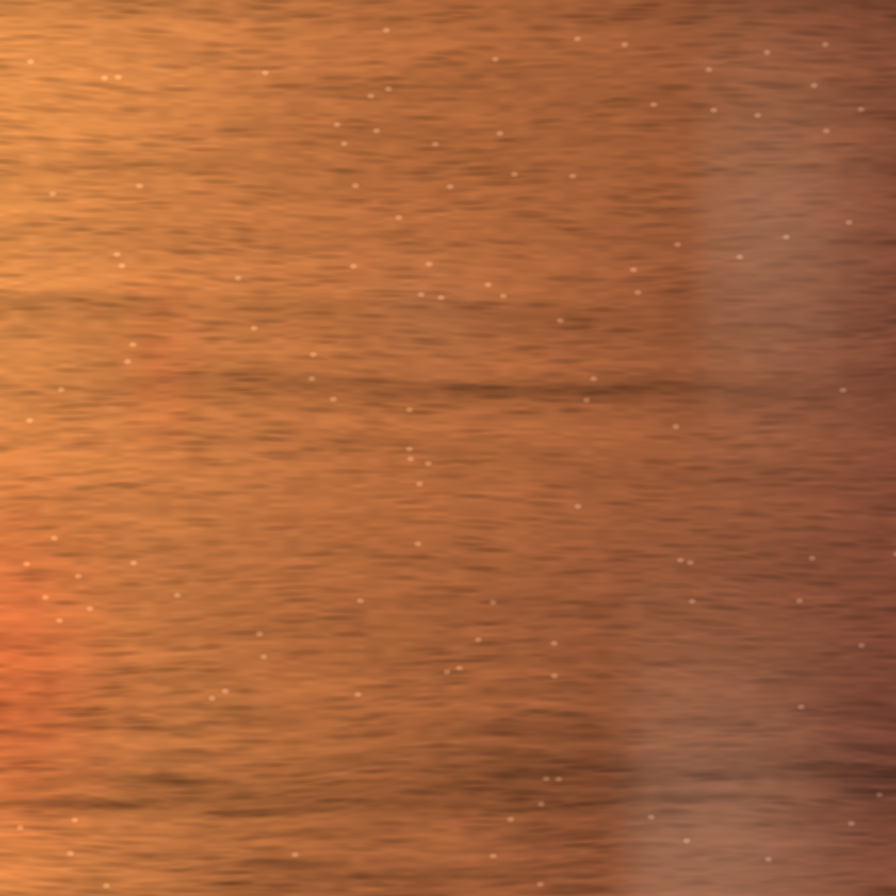
Give the GLSL for this texture, as a WebGL 1 fragment shader.

```glsl
precision highp float;
// Polished reddish-brown wood with horizontal grain under uneven light.
// A diagonal colour ramp is modulated by stretched noise streaks, cellular
// pores and dark growth bands, then veiled by soft, pale reflections.

uniform vec2 u_resolution;

const vec3 HONEY = vec3(0.90, 0.57, 0.30);
const vec3 AMBER = vec3(0.70, 0.41, 0.23);
const vec3 UMBER = vec3(0.53, 0.30, 0.20);
const vec3 HAZE = vec3(0.66, 0.47, 0.37);
const vec3 EMBER = vec3(0.88, 0.40, 0.22);
const vec3 PLUM = vec3(0.42, 0.22, 0.19);

float hash(vec2 p) {
  vec3 q = fract(vec3(p.xyx) * 0.1031);
  q += dot(q, q.yzx + 33.33);
  return fract((q.x + q.y) * q.z);
}

// Smooth value noise, centred on zero
float noise(vec2 p) {
  vec2 cell = floor(p);
  vec2 f = fract(p);
  f = f * f * (3.0 - 2.0 * f);
  float low = mix(hash(cell), hash(cell + vec2(1.0, 0.0)), f.x);
  float high = mix(hash(cell + vec2(0.0, 1.0)), hash(cell + 1.0), f.x);
  return 2.0 * mix(low, high, f.y) - 1.0;
}

// Layered streaks that get finer and shorter with each octave
float streaks(vec2 p, vec2 scale) {
  float sum = 0.0;
  float weight = 0.5;
  for (int i = 0; i < 4; i++) {
    sum += weight * noise(p * scale + float(i) * 17.3);
    scale *= vec2(2.3, 1.9);
    weight *= 0.8;
  }
  return sum;
}

// Cellular scatter of soft dashes; density is the share of filled cells
float dashes(vec2 p, vec2 scale, float density, float seed) {
  p *= scale;
  vec2 cell = floor(p);
  float mark = 0.0;
  for (int j = -1; j <= 1; j++) {
    for (int i = -1; i <= 1; i++) {
      vec2 id = cell + vec2(float(i), float(j));
      vec2 centre = id + vec2(hash(id + seed), hash(id + seed + 41.0));
      float present = step(hash(id + seed + 83.0), density);
      float fade = 1.0 - smoothstep(0.1, 0.8, length(p - centre));
      mark = max(mark, present * fade);
    }
  }
  return mark;
}

// Soft elliptical patch of light or shade
float patchGlow(vec2 p, vec2 centre, vec2 radius) {
  vec2 d = (p - centre) / radius;
  return exp(-dot(d, d));
}

float band(float y, float centre, float width) {
  float d = (y - centre) / width;
  return exp(-d * d);
}

// Gentle bending of the grain from layered sines
float bend(vec2 p) {
  return 0.005 * sin(p.x * 5.0 + p.y * 7.0) + 0.002 * sin(p.x * 17.0 - p.y * 23.0)
    + 0.012 * p.x * smoothstep(0.5, 0.8, p.y);
}

vec3 baseColour(vec2 p) {
  float shade = 0.86 * p.x + 0.13 * (1.0 - p.y) + 0.05 * noise(p * vec2(3.0, 6.0));
  vec3 colour = mix(HONEY, AMBER, smoothstep(-0.1, 0.5, shade));
  return mix(colour, UMBER, smoothstep(0.38, 0.95, shade));
}

// Dark growth bands, broken up along their length
float growthBands(vec2 p) {
  float broken = 0.75 + 0.5 * noise(p * vec2(5.0, 60.0));
  float bands = 0.75 * band(p.y, 0.572, 0.014) + 0.45 * band(p.y, 0.655, 0.018)
    + 0.28 * band(p.y, 0.82, 0.008) + 0.25 * band(p.y, 0.36, 0.006)
    + 0.45 * band(p.y, 0.11, 0.10) + 0.3 * band(p.y, 1.0, 0.025);
  return bands * broken;
}

void main() {
  vec2 uv = gl_FragCoord.xy / u_resolution;
  vec2 grain = uv + vec2(0.0, bend(uv));
  float lower = 1.0 - smoothstep(0.12, 0.32, uv.y);

  // Wood body and reflected tints
  vec3 colour = baseColour(uv);
  colour = mix(colour, EMBER, 0.65 * patchGlow(uv, vec2(0.0, 0.25), vec2(0.11, 0.18)));
  colour = mix(colour, EMBER, 0.25 * patchGlow(uv, vec2(0.18, 0.59), vec2(0.04, 0.09)));
  colour = mix(colour, PLUM, 0.5 * patchGlow(uv, vec2(1.0, 0.16), vec2(0.12, 0.16)));
  colour = mix(colour, PLUM, 0.3 * patchGlow(uv, vec2(1.02, 0.65), vec2(0.09, 0.4)));

  // Grain: broad streaks, fine fibres, bands and pores
  float tone = 0.085 * streaks(grain, vec2(2.0, 34.0)) * (1.0 + 0.9 * lower);
  tone += 0.055 * noise(grain * vec2(55.0, 240.0));
  tone -= 0.24 * growthBands(grain);
  tone -= 0.11 * dashes(grain, vec2(24.0, 170.0), 0.22, 5.0);
  tone -= 0.16 * lower * dashes(grain, vec2(9.0, 80.0), 0.25, 9.0);
  colour *= 1.0 + tone;

  // Pale reflections and tiny specks
  float veil = 0.65 * smoothstep(0.66, 0.73, uv.x) * patchGlow(uv, vec2(0.79, 0.06), vec2(0.16, 0.22));
  veil += 0.55 * smoothstep(0.75, 0.80, uv.x) * patchGlow(uv, vec2(0.86, 0.74), vec2(0.11, 0.20));
  veil += 0.15 * patchGlow(uv, vec2(0.48, 0.65), vec2(0.07, 0.07));
  colour = mix(colour, HAZE * (1.0 + 0.5 * tone), veil);
  colour += 0.14 * dashes(uv, vec2(130.0, 170.0), 0.004, 23.0);

  gl_FragColor = vec4(clamp(colour, 0.0, 1.0), 1.0);
}
```
